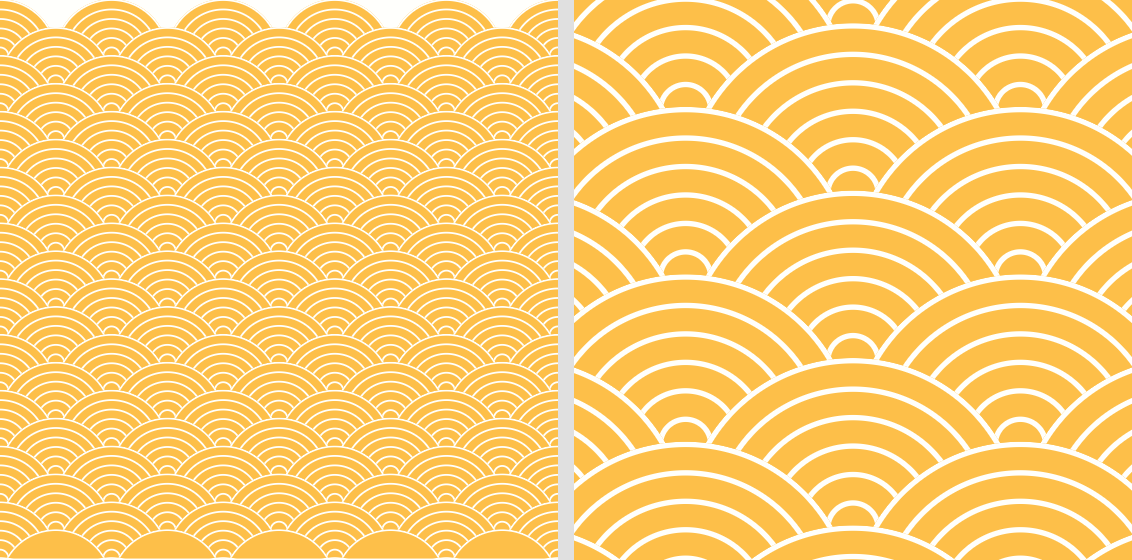
Left: the whole. Right: its middle third, enlarged.
Give the GLSL for this pattern, as a Shadertoy shader.

```glsl
// Antialiased coverage of the inside of a signed distance
float coverage(float dist, float pixel) {
    return clamp(0.5 - dist / pixel, 0.0, 1.0);
}

// Distance to the nearest of six concentric rings, or to the rim alone
float ringDistance(float radius, bool solid) {
    float ring = solid ? 5.0 : clamp(round((radius - 0.15) / 0.17), 0.0, 5.0);
    return abs(radius - 0.15 - 0.17 * ring);
}

void mainImage(out vec4 fragColor, in vec2 fragCoord) {
    const vec3 amber = vec3(0.992, 0.75, 0.285);
    const vec3 white = vec3(1.0, 1.0, 0.99);
    const float halfLine = 0.016;

    // Unit is one scale radius: five scales across, y runs down from the top
    float pixel = 10.0 / iResolution.x;
    vec2 p = vec2(fragCoord.x, iResolution.y - fragCoord.y) * pixel;
    vec3 color = white;

    // Overlapping rows, painted back to front
    float frontRow = floor(p.y * 2.0) + 1.0;
    for (float back = 3.0; back >= 0.0; back--) {
        float row = frontRow - back;
        if (row < 0.0) continue;

        // Nearest scale in this row; odd rows shift by half a period
        float x = mod(p.x + 1.0 - mod(row, 2.0), 2.0) - 1.0;
        float radius = length(vec2(x, p.y - row * 0.5 - 1.0));

        // The lowest scales are plain
        float line = coverage(ringDistance(radius, row > 18.5) - halfLine, pixel);
        vec3 scaleColor = mix(amber, white, line);
        color = mix(color, scaleColor, coverage(radius - 1.0 - halfLine, pixel));
    }

    // Thin margin along the bottom edge
    color = mix(color, white, coverage(10.01 - p.y, pixel));
    fragColor = vec4(color, 1.0);
}
```
